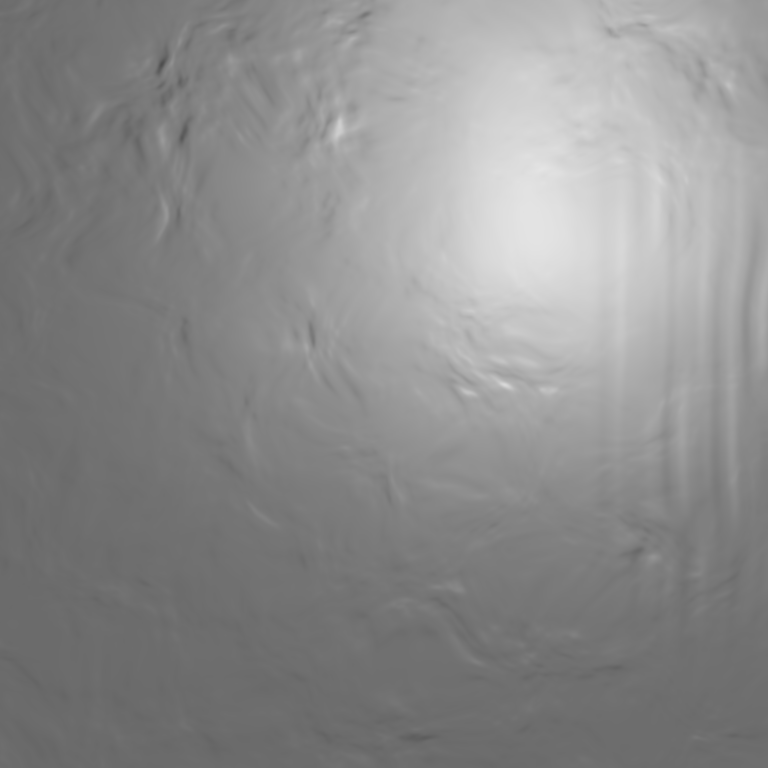
Give the GLSL for this texture, as a Shadertoy shader.

```glsl
const vec2 GLOW_CENTER = vec2(0.70, 0.69);
const float GLOW_RADIUS = 0.32;
const float GLOW_FALLOFF = 1.5;
const float BASE_TONE = 0.415;
const float GLOW_GAIN = 0.475;
const vec2 STRETCH_X = vec2(1.0, 0.85);   // left, right
const vec2 STRETCH_Y = vec2(1.15, 0.60);  // below, above
const float BUMP_SCALE = 24.0;
const float BUMP_STEP = 0.006;
const float BUMP_GAIN = 0.34;
const float GRAIN = 0.13;
const vec2 STREAK_SCALE = vec2(46.0, 5.0);
const float STREAK_GAIN = 0.16;
const float MOTTLE_GAIN = 0.035;

// Rough patches: center, radius, strength
const int PATCH_COUNT = 11;
const vec4 PATCHES[PATCH_COUNT] = vec4[](
    vec4(0.40, 0.89, 0.13, 1.0), vec4(0.18, 0.83, 0.15, 0.45),
    vec4(0.43, 0.75, 0.06, 0.6), vec4(0.79, 0.93, 0.08, 0.8),
    vec4(0.77, 0.81, 0.06, 0.7), vec4(0.95, 0.88, 0.11, 0.9),
    vec4(0.56, 0.66, 0.05, 0.5), vec4(0.62, 0.50, 0.11, 0.7),
    vec4(0.83, 0.29, 0.07, 0.9), vec4(0.58, 0.25, 0.14, 0.4),
    vec4(0.42, 0.53, 0.13, 0.3));

float hash(vec2 p) {
    vec3 q = fract(p.xyx * vec3(0.1031, 0.1030, 0.0973));
    q += dot(q, q.yzx + 33.33);
    return fract((q.x + q.y) * q.z);
}

float noise(vec2 p) {
    vec2 cell = floor(p);
    vec2 f = fract(p);
    f = f * f * f * (f * (f * 6.0 - 15.0) + 10.0);
    float low = mix(hash(cell), hash(cell + vec2(1, 0)), f.x);
    float high = mix(hash(cell + vec2(0, 1)), hash(cell + vec2(1, 1)), f.x);
    return mix(low, high, f.y);
}

// Warped, rotated octaves form the dented surface
float surfaceHeight(vec2 uv) {
    vec2 p = uv * BUMP_SCALE + 40.0;
    p += 1.3 * vec2(noise(p * 0.45), noise(p * 0.45 + 17.0));
    float height = 0.0;
    float weight = 1.0;
    for (int i = 0; i < 3; i++) {
        height += weight * noise(p);
        p = mat2(0.8, 0.6, -0.6, 0.8) * p * 1.9 + 11.0;
        weight *= 0.42;
    }
    return height;
}

float glow(vec2 uv) {
    vec2 d = uv - GLOW_CENTER;
    d *= mix(vec2(STRETCH_X.x, STRETCH_Y.x), vec2(STRETCH_X.y, STRETCH_Y.y), step(0.0, d));
    return exp(-pow(length(d) / GLOW_RADIUS, GLOW_FALLOFF));
}

float roughness(vec2 uv) {
    float rough = 0.0;
    for (int i = 0; i < PATCH_COUNT; i++) {
        vec2 d = (uv - PATCHES[i].xy) / PATCHES[i].z;
        rough = max(rough, PATCHES[i].w * exp(-dot(d, d)));
    }
    float breakup = smoothstep(0.15, 0.8, noise(uv * 13.0 + 5.0));
    return GRAIN + rough * mix(0.45, 1.25, breakup);
}

void mainImage(out vec4 fragColor, in vec2 fragCoord) {
    vec2 uv = fragCoord / iResolution.xy;
    vec2 toGlow = GLOW_CENTER - uv;
    vec2 lightDir = toGlow / (length(toGlow) + 0.06);

    // Broad light with faint mottling
    float light = glow(uv);
    float tone = BASE_TONE + GLOW_GAIN * light;
    tone += MOTTLE_GAIN * (noise(uv * 9.0 + 3.0) - 0.5) * smoothstep(0.0, 0.4, light);

    // Dents: faces turned from the light darken, steep ones glint
    float slope = surfaceHeight(uv) - surfaceHeight(uv + lightDir * BUMP_STEP);
    tone += BUMP_GAIN * roughness(uv) * slope * (0.75 + 3.0 * abs(slope));

    // Upright streaks along the right side
    vec2 s = uv * STREAK_SCALE;
    s.x += 0.8 * noise(uv * 7.0);
    float streak = noise(s) - noise(s + vec2(0.3, 0.0));
    float streakMask = smoothstep(0.74, 0.90, uv.x)
        * smoothstep(0.10, 0.45, uv.y) * smoothstep(0.88, 0.68, uv.y);
    tone += STREAK_GAIN * streak * streakMask;

    fragColor = vec4(vec3(clamp(tone, 0.0, 1.0)), 1.0);
}
```
